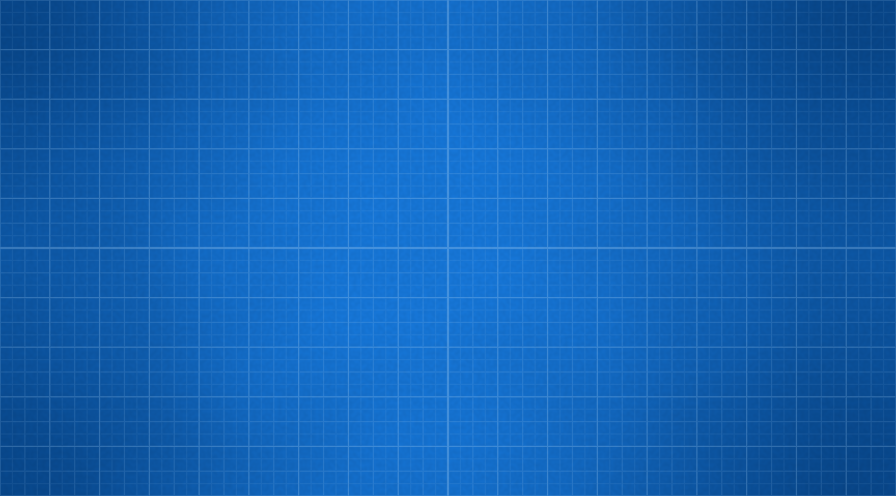
A Shadertoy shader for this pattern:

```glsl
// Blueprint grid: three weights of pale ruled lines on softly lit blue paper, tiling on both axes.

const float TAU = 6.2831853;

// Unit gradient for a lattice point, wrapped to the period
vec2 gradient(vec2 cell, vec2 period) {
    uvec2 k = uvec2(mod(cell, period));
    uint h = k.x * 1597u + k.y * 51749u + 77u;
    h = (h ^ (h >> 15)) * 73244475u;
    h = (h ^ (h >> 13)) * 73244475u;
    float angle = TAU * float((h >> 8) & 65535u) / 65536.0;
    return vec2(cos(angle), sin(angle));
}

// Gradient noise that repeats over the canvas
float noise(vec2 uv, vec2 period) {
    vec2 p = uv * period, i = floor(p), f = p - i;
    vec2 u = f * f * f * (f * (f * 6.0 - 15.0) + 10.0);
    vec2 e = vec2(1.0, 0.0);
    float a = dot(gradient(i, period), f);
    float b = dot(gradient(i + e.xy, period), f - e.xy);
    float c = dot(gradient(i + e.yx, period), f - e.yx);
    float d = dot(gradient(i + e.xx, period), f - e.xx);
    return mix(mix(a, b, u.x), mix(c, d, u.x), u.y);
}

// Box-filtered coverage of evenly spaced lines on both axes, in canvas heights
float ruledLines(vec2 pos, vec2 spacing, float width, float pixel) {
    vec2 d = abs(mod(pos + 0.5 * spacing, spacing) - 0.5 * spacing);
    vec2 overlap = min(d + 0.5 * pixel, 0.5 * width) - max(d - 0.5 * pixel, -0.5 * width);
    vec2 cover = clamp(overlap / pixel, 0.0, 1.0);
    return max(cover.x, cover.y);
}

void mainImage(out vec4 fragColor, in vec2 fragCoord) {
    vec2 uv = fragCoord / iResolution.xy;
    vec2 pos = fragCoord / iResolution.y;
    vec2 canvas = vec2(iResolution.x / iResolution.y, 1.0);
    float pixel = 1.0 / iResolution.y;

    // Periodic glow, falling off mostly towards the sides
    vec2 falloff = 0.5 - 0.5 * cos(TAU * (uv - vec2(0.475, 0.485)));
    float light = 1.0 - pow(dot(falloff, vec2(0.75, 0.25)), 1.3);
    vec3 color = mix(vec3(0.03, 0.27, 0.53), vec3(0.085, 0.455, 0.83), light);

    // Cloudy wear and fine paper grain
    color *= 1.0 + 0.035 * noise(uv, vec2(9.0, 5.0)) + 0.04 * noise(uv, vec2(216.0, 120.0));

    // 18 by 10 cells, each split in halves and quarters
    vec2 cell = canvas / vec2(18.0, 10.0);
    float ink = 0.09 * ruledLines(pos, cell / 4.0, 0.0024, pixel);
    ink = max(ink, 0.17 * ruledLines(pos, cell / 2.0, 0.0024, pixel));
    ink = max(ink, 0.32 * ruledLines(pos, cell, 0.0025, pixel));

    // Heavier axes crossing at the centre
    ink = max(ink, 0.36 * ruledLines(pos - 0.5 * canvas, canvas, 0.0045, pixel));

    color = mix(color, vec3(0.6, 0.78, 0.94), ink * mix(0.8, 1.0, light));
    fragColor = vec4(color, 1.0);
}
```
